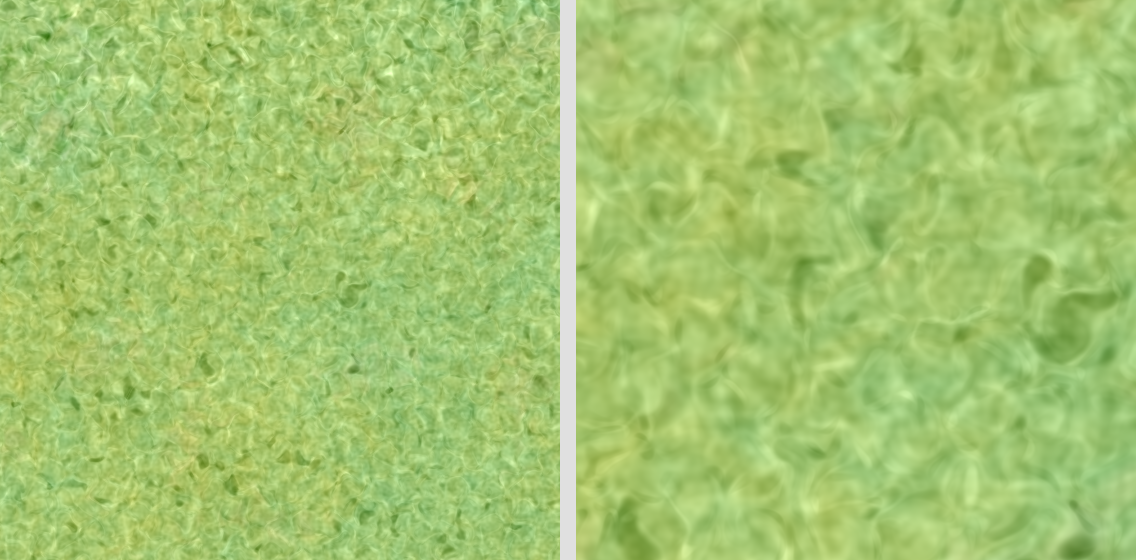
Left, the full canvas; right, a detail of the centre.
A Shadertoy shader for this texture:

```glsl
// Sunlit lawn seen from above: soft curled blades, dark gaps and faint hue patches.
// Warped gradient noise gives the turf, scattered ellipses give leaves,
// and a paler patch of round clover grows in the upper left corner.

vec2 hash2(vec2 p) {
    vec3 q = fract(p.xyx * vec3(0.1031, 0.1030, 0.0973));
    q += dot(q, q.yzx + 33.33);
    return fract((q.xx + q.yz) * q.zy);
}

float gradientNoise(vec2 p) {
    vec2 cell = floor(p), f = fract(p);
    vec2 u = f * f * f * (f * (f * 6.0 - 15.0) + 10.0);
    vec4 corner;
    for (int i = 0; i < 4; i++) {
        vec2 o = vec2(i & 1, i >> 1);
        corner[i] = dot(hash2(cell + o) * 2.0 - 1.0, f - o);
    }
    return mix(mix(corner.x, corner.y, u.x), mix(corner.z, corner.w, u.x), u.y);
}

// Sum of randomly turned soft ellipses, each lighter or darker than the turf
float leaves(vec2 p, vec2 halfSize) {
    vec2 cell = floor(p);
    float sum = 0.0;
    for (int y = -1; y <= 1; y++)
    for (int x = -1; x <= 1; x++) {
        vec2 id = cell + vec2(x, y);
        vec2 d = p - id - hash2(id);
        vec2 rnd = hash2(id + 71.0);
        float angle = rnd.x * 6.2832;
        vec2 axis = vec2(cos(angle), sin(angle));
        vec2 local = vec2(dot(d, axis), dot(d, vec2(-axis.y, axis.x)));
        local.y += local.x * local.x * 0.7;   // bend the blade
        float r = length(local / halfSize);
        sum += (1.0 - smoothstep(0.45, 1.15, r)) * (rnd.y * 2.0 - 1.0);
    }
    return sum;
}

void mainImage(out vec4 fragColor, in vec2 fragCoord) {
    vec2 uv = fragCoord / iResolution.y;

    // Broad zones: coarse turf at the top, clover at the upper left
    float broad = gradientNoise(uv * 5.0 + 3.0);
    float coarse = smoothstep(0.55, 0.95, uv.y + broad * 0.2);
    float clover = 1.0 - smoothstep(0.08, 0.22, length((uv - vec2(0.06, 0.85)) * vec2(1.0, 0.8)) + broad * 0.12);

    // Curl the turf
    vec2 warp = vec2(gradientNoise(uv * 32.0 + 11.0), gradientNoise(uv * 32.0 + 47.0));
    vec2 p = uv + warp * 0.018;

    // Light and shade of the blades
    float shade = gradientNoise(p * 36.0) * mix(0.11, 0.19, coarse);
    shade += gradientNoise(p * 64.0 + 19.0) * 0.14;
    shade += gradientNoise(uv * 125.0 + 5.0) * 0.10;
    shade += leaves(p * 38.0, vec2(0.55, 0.20)) * mix(0.06, 0.10, coarse);
    shade += leaves(p * 66.0 + 9.0, vec2(0.50, 0.22)) * 0.055;

    // Thin bright rims along the curls
    float rim = abs(gradientNoise(p * 29.0 + 83.0));
    shade += (1.0 - smoothstep(0.0, 0.11, rim)) * mix(0.04, 0.07, coarse);

    // Dark gaps between tufts, gathered in loose groups
    float gap = gradientNoise(p * 42.0 + 131.0) + gradientNoise(uv * 9.0 + 61.0) * 0.35;
    shade -= smoothstep(0.22, 0.50, gap) * 0.16;
    shade += broad * 0.04;

    vec3 color = vec3(0.632, 0.768, 0.423) + shade * vec3(1.05, 0.95, 1.06);

    // Yellow and blue-green drift, from patches down to single blades
    float hue = gradientNoise(uv * 3.5 + 29.0) * 0.8 + gradientNoise(uv * 13.0 + 7.0) * 0.7
              + gradientNoise(p * 40.0 + 53.0) * 0.6 - (uv.x - 0.45) * 0.3;
    color += hue * vec3(0.085, 0.0, -0.07);

    // Dry straw hints
    float straw = smoothstep(0.12, 0.45, gradientNoise(uv * 7.0 + 97.0) + gradientNoise(p * 34.0 + 23.0) * 0.5);
    color += straw * vec3(0.035, -0.012, 0.005);

    // Pale round clover leaves over cooler green
    float leaf = leaves(p * 30.0 + 15.0, vec2(0.50, 0.36));
    color += clover * (vec3(-0.025, 0.005, 0.045) + leaf * vec3(0.13, 0.09, 0.14));

    fragColor = vec4(clamp(color, 0.0, 1.0), 1.0);
}
```
